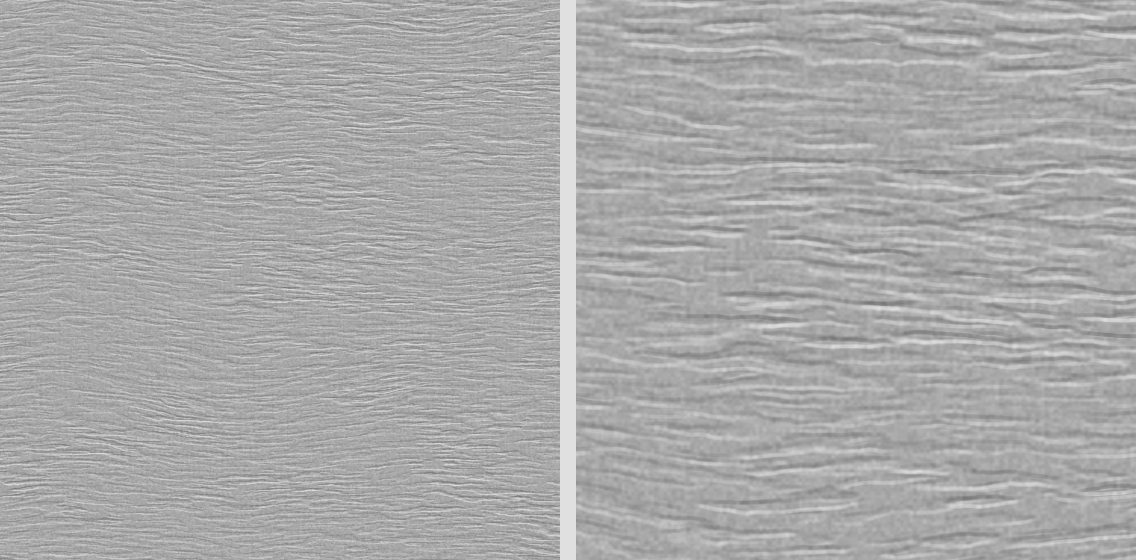
Left, the full canvas; right, a detail of the centre.
Reproduce this texture map procedurally as a WebGL 1 fragment shader.

```glsl
precision highp float;

uniform vec2 u_resolution;

float hash(vec2 p) {
  return fract(sin(dot(p, vec2(127.1, 311.7))) * 43758.5453);
}

float noise(vec2 p) {
  vec2 cell = floor(p);
  vec2 f = fract(p);
  f = f * f * (3.0 - 2.0 * f);
  float low = mix(hash(cell), hash(cell + vec2(1.0, 0.0)), f.x);
  float high = mix(hash(cell + vec2(0.0, 1.0)), hash(cell + 1.0), f.x);
  return mix(low, high, f.y);
}

// One row of fibres, shifted sideways at random
float fibreRow(float x, float row) {
  x += 40.0 * hash(vec2(row, 7.3));
  float cell = floor(x);
  return mix(hash(vec2(cell, row)), hash(vec2(cell + 1.0, row)), smoothstep(0.0, 1.0, x - cell));
}

float fibres(vec2 p) {
  float row = floor(p.y);
  return mix(fibreRow(p.x, row), fibreRow(p.x, row + 1.0), smoothstep(0.0, 1.0, p.y - row));
}

// Bends the straight fibres into waves, with ragged edges
vec2 grainFlow(vec2 p) {
  float bend = 0.045 * noise(p * vec2(3.0, 4.5) + 3.7);
  bend += 0.009 * noise(p * vec2(9.0, 18.0) + 9.1);
  bend += 0.0032 * noise(p * vec2(32.0, 50.0));
  bend += 0.0014 * noise(p * vec2(120.0, 140.0) + 5.0);
  return vec2(p.x, p.y + bend);
}

// Depth of the long pores and of the finer ones between them
float grooves(vec2 p) {
  vec2 q = grainFlow(p);
  float coarse = smoothstep(0.50, 0.72, fibres(q * vec2(23.0, 205.0)));
  float fine = smoothstep(0.48, 0.78, fibres(q * vec2(46.0, 320.0) + 50.0));
  return 0.70 * coarse + 0.38 * fine;
}

void main() {
  vec2 p = gl_FragCoord.xy / u_resolution.y;

  // Relief lit from below: dark upper walls, bright lower walls
  vec2 lightStep = vec2(0.0002, 0.0011);
  float relief = grooves(p + lightStep) - grooves(p - lightStep);
  relief /= 1.0 + 0.7 * abs(relief);
  relief *= relief > 0.0 ? 1.15 : 0.92;

  // Calm and rough patches along the grain
  float roughness = mix(0.75, 1.2, smoothstep(0.2, 0.8, noise(grainFlow(p) * vec2(6.0, 22.0) + 21.0)));

  // Fine surface tooth
  float tooth = noise(p * 370.0) + 0.7 * noise(p * 512.0 + 13.0) - 0.85;

  float shade = 0.657 + 0.225 * roughness * relief + 0.075 * tooth;
  gl_FragColor = vec4(vec3(clamp(shade, 0.45, 0.86)), 1.0);
}
```
